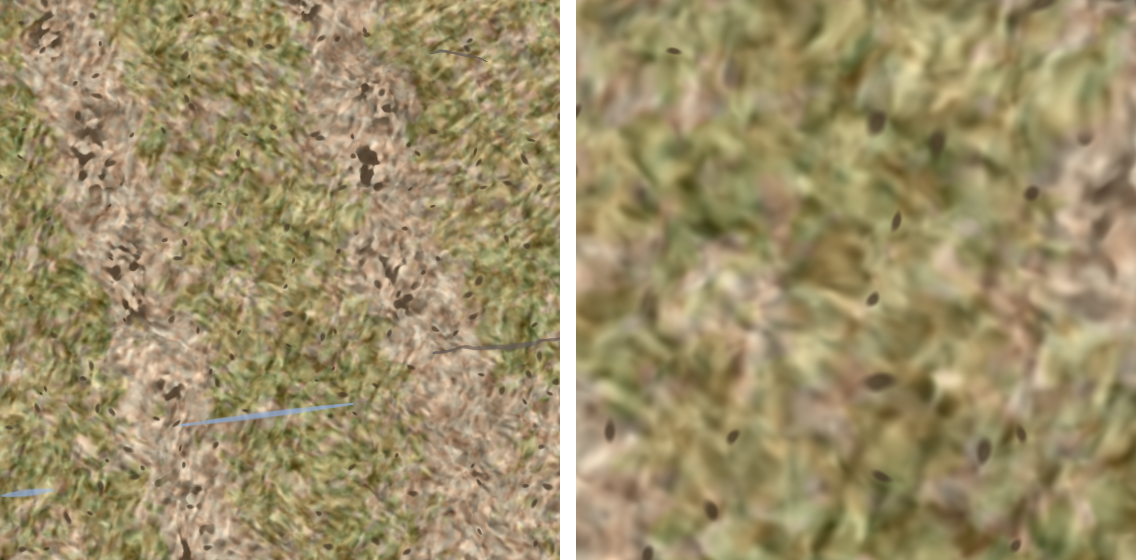
Left, the full canvas; right, a detail of the centre.
This texture is drawn by a three.js fragment shader. Its source:

```glsl
// Dry meadow seen from above: olive grass crossed by two slanting worn tracks
// of pale straw, with dark soil gaps, a few twigs and thin blue strips.
// Rotated value noise makes blades; soft masks choose between the palettes.
#define OLIVE vec3(0.590, 0.540, 0.365)
#define GREEN vec3(0.510, 0.520, 0.310)
#define STRAW vec3(0.650, 0.565, 0.470)
#define SOIL vec3(0.270, 0.210, 0.140)
#define STRIP vec3(0.580, 0.655, 0.760)
#define TWIG vec3(0.400, 0.360, 0.340)
#define BLADE_SCALE vec2(52.0, 125.0)
#define CONTRAST 0.125
#define TRACK_HALF 0.078
#define PIT_CELLS 26.0
#define PIT_SHARE 0.22

varying vec2 vUv;

float hash(vec2 p) {
  return fract(sin(dot(p, vec2(127.1, 311.7))) * 43758.5453);
}

// Value noise, -1 to 1
float noise(vec2 p) {
  vec2 i = floor(p), f = fract(p);
  f = f * f * (3.0 - 2.0 * f);
  float low = mix(hash(i), hash(i + vec2(1.0, 0.0)), f.x);
  float high = mix(hash(i + vec2(0.0, 1.0)), hash(i + vec2(1.0, 1.0)), f.x);
  return 2.0 * mix(low, high, f.y) - 1.0;
}

vec2 turn(vec2 p, float angle) {
  float c = cos(angle), s = sin(angle);
  return vec2(c * p.x + s * p.y, c * p.y - s * p.x);
}

float fbm(vec2 p) {
  float sum = 0.0, gain = 0.55;
  for (int i = 0; i < 4; i++) {
    sum += gain * noise(p);
    p = turn(p, 0.9) * 2.1 + 17.3;
    gain *= 0.6;
  }
  return sum;
}

// Blades running along the given angle
float blades(vec2 p, float angle, float seed) {
  return noise(turn(p, angle) * BLADE_SCALE + seed);
}

// Signed distance across a slanting track, from its centre line
float across(vec2 p, float topX, float slope) {
  return p.x - topX - slope * (1.0 - p.y);
}

float band(float d, float halfWidth) {
  return 1.0 - smoothstep(halfWidth * 0.55, halfWidth * 1.35, abs(d));
}

// Soft tapered line from a to b
float stroke(vec2 p, vec2 a, vec2 b, float radius) {
  vec2 ab = b - a;
  float t = clamp(dot(p - a, ab) / dot(ab, ab), 0.0, 1.0);
  float r = radius * (0.35 + 2.6 * t * (1.0 - t));
  return 1.0 - smoothstep(r * 0.5, r * 1.3, length(p - a - ab * t));
}

// Small scattered dark gaps, one candidate in each cell
float pits(vec2 p) {
  vec2 q = p * PIT_CELLS, cell = floor(q);
  float mask = 0.0;
  for (int y = -1; y <= 1; y++) {
    for (int x = -1; x <= 1; x++) {
      vec2 c = cell + vec2(float(x), float(y));
      vec2 centre = c + vec2(hash(c + 3.1), hash(c + 8.7));
      vec2 d = turn(q - centre, 6.28 * hash(c + 5.3)) * vec2(1.0, 1.7);
      float r = mix(0.12, 0.27, hash(c + 1.9));
      float spot = 1.0 - smoothstep(r * 0.4, r * 1.3, length(d));
      mask = max(mask, spot * step(hash(c + 6.2), PIT_SHARE));
    }
  }
  return mask;
}

void main() {
  vec2 p = vUv;
  vec2 warp = vec2(fbm(p * 11.0), fbm(p * 11.0 + 41.0));
  vec2 q = p + 0.012 * warp;

  // Worn tracks and the bare lower right corner
  float left = across(p, 0.110, 0.26) + 0.045 * warp.x;
  float right = across(p, 0.585, 0.31) + 0.055 * warp.y;
  float corner = smoothstep(0.66, 0.86, p.x) * (1.0 - smoothstep(0.22, 0.46, p.y));
  float bare = max(band(left, TRACK_HALF), band(right, TRACK_HALF * 0.95));
  bare = max(bare, 0.65 * corner);

  // Light and shade of the blades: combed on the right, tangled elsewhere
  float combed = smoothstep(0.0, 0.16, right + 0.06 * warp.x) * smoothstep(0.4, 0.6, p.y);
  float tangled = mix(blades(q, -0.6, 9.0), blades(q, 1.25, 23.0),
                      smoothstep(-0.2, 0.2, noise(p * 16.0 + 5.0)));
  float tone = 1.15 * mix(tangled, blades(q, 0.6, 61.0), combed);
  tone += 0.95 * noise(turn(q, 0.4) * 92.0) + 0.5 * noise(turn(q, 1.1) * 165.0);
  tone += 0.7 * noise(turn(q, 0.8) * 40.0) + 0.45 * fbm(p * 8.0 + 13.0);
  tone += 0.3 * bare;

  // Grass and straw mix at the scale of single tufts
  float tuft = 0.6 * noise(turn(q, 0.3) * 64.0 + 31.0) + 0.6 * fbm(p * 15.0 + 71.0);
  float dry = smoothstep(-0.4, 0.4, tuft + mix(-0.22, 0.75, bare));
  float lush = smoothstep(-0.2, 0.5, fbm(p * 7.0 + 53.0) + 0.35 * noise(q * 50.0));
  vec3 colour = mix(mix(OLIVE, GREEN, 0.6 * lush), STRAW, dry);
  colour += CONTRAST * tone * vec3(1.0, 0.99, 0.93);
  colour += 0.035 * noise(turn(q, 0.7) * 78.0 + 19.0) * vec3(1.0, -0.3, -0.8);

  // Soil showing in the ruts and between tufts
  float rut = max(band(left + 0.02, 0.045), band(right + 0.015, 0.045));
  float clump = smoothstep(0.05, 0.5, noise(p * 13.0 + 7.0)) * rut;
  float gap = clump * smoothstep(-0.25, 0.5, noise(turn(q, 0.5) * 70.0 + 3.0) - 0.3 * tone);
  colour = mix(colour, SOIL, max(0.8 * gap, 0.75 * pits(q)));

  // Twigs and blue strips, partly hidden by blades
  float cover = 0.8 - 0.25 * smoothstep(-0.2, 0.8, tangled);
  float twig = max(stroke(q, vec2(0.77, 0.365), vec2(1.02, 0.402), 0.0045),
                   stroke(q, vec2(0.77, 0.902), vec2(0.87, 0.888), 0.003));
  float strip = max(stroke(p, vec2(0.32, 0.240), vec2(0.63, 0.279), 0.0055),
                    stroke(p, vec2(0.005, 0.115), vec2(0.095, 0.125), 0.0065));
  colour = mix(colour, TWIG, twig * cover);
  colour = mix(colour, STRIP + 0.04 * tone, strip * (cover + 0.15));

  gl_FragColor = vec4(clamp(colour, 0.0, 1.0), 1.0);
}
```
